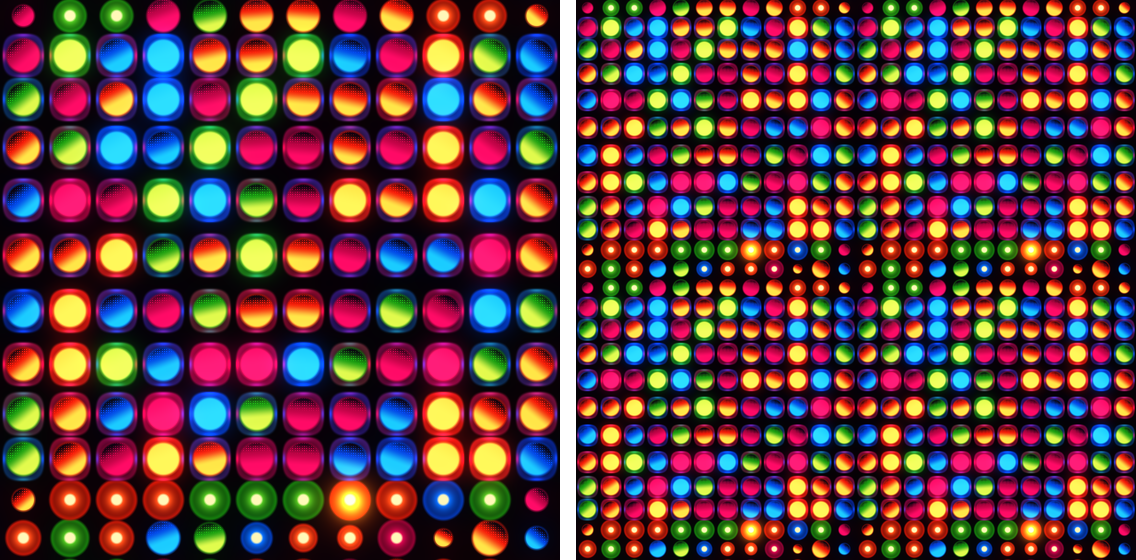
Left: one tile. Right: repeated 2 by 2.
Reproduce this pattern procedurally as a WebGL 2 fragment shader.

```glsl
#version 300 es
precision highp float;

uniform vec2 u_resolution;
out vec4 fragColor;

const float TAU = 6.28318;
const float COUNT = 12.0;

float hash(vec2 p) {
    return fract(sin(dot(p, vec2(127.1, 311.7))) * 43758.5453);
}

// Rows crowd together towards the top and bottom edges
float rowShift(float v) {
    return 0.031 * sin(TAU * (v - 0.03));
}

void pickColours(float pick, out vec3 deep, out vec3 hot) {
    deep = vec3(0.96, 0.1, 0.03);
    hot = vec3(1.0, 0.9, 0.28);
    if (pick > 0.38) { deep = vec3(0.1, 0.62, 0.06); hot = vec3(0.88, 0.98, 0.3); }
    if (pick > 0.61) { deep = vec3(0.0, 0.27, 0.9); hot = vec3(0.1, 0.8, 1.0); }
    if (pick > 0.83) { deep = vec3(0.72, 0.01, 0.26); hot = vec3(1.0, 0.04, 0.4); }
}

// Glass ball, dark above and bright below, with stipple in the shade
vec3 ballFace(vec2 q, float radius, vec2 lightDir, float heat, vec3 deep, vec3 hot) {
    float d = length(q) / radius;
    float t = 0.5 + 0.5 * dot(q, lightDir) / radius + heat;
    vec3 c = mix(vec3(0.03, 0.01, 0.05), deep, smoothstep(0.08, 0.48, t));
    c = mix(c, hot, smoothstep(0.4, 0.82, t));
    float dots = 1.0 - smoothstep(0.12, 0.32, length(fract(q * 20.0) - 0.5));
    c += deep * dots * 0.5 * smoothstep(0.0, 0.25, t) * (1.0 - smoothstep(0.3, 0.5, t));
    c = mix(c, hot + 0.12, 0.6 * smoothstep(0.9, 1.6, t));
    return mix(c, deep, 0.65 * smoothstep(0.84, 1.0, d));
}

// Flat disc with a small glowing core
vec3 discFace(vec2 q, float radius, vec3 deep, vec3 hot) {
    float r = length(q);
    vec3 c = deep * (0.55 + 0.2 * smoothstep(0.75, 0.95, r / radius));
    c += mix(deep, hot, 0.5) * exp(-r * r * 28.0) * 0.9;
    return mix(c, vec3(1.0, 0.97, 0.72), 1.0 - smoothstep(0.09, 0.15, r));
}

// Dim rounded housing with coloured glints on its four sides
vec3 housing(vec2 q, float d, vec2 id, float lit, vec3 deep) {
    vec3 navy = vec3(0.03, 0.1, 0.46);
    vec3 wine = vec3(0.4, 0.02, 0.2);
    vec3 tint = mix(navy, wine, smoothstep(0.35, 0.7, hash(id + 31.0)));
    tint = mix(tint, deep * 0.75, 0.2 + 0.65 * lit);
    vec3 c = tint * (0.45 + 0.5 * smoothstep(0.5, 0.9, d) + 0.25 * q.y);
    float side = id.x + step(0.0, q.x);
    vec3 sideColour = mix(vec3(0.05, 0.25, 0.95), vec3(0.95, 0.03, 0.25),
                          step(0.5, hash(vec2(mod(side, COUNT), id.y + 57.0))));
    vec2 a = abs(q);
    c += sideColour * 0.7 * exp(-pow((a.x - 0.43) * 18.0, 2.0) - a.y * a.y * 70.0);
    c += mix(deep, navy * 2.0, 0.45) * 0.7
         * exp(-pow((a.y - 0.45) * 18.0, 2.0) - a.x * a.x * 45.0);
    return c * (1.0 - 0.5 * smoothstep(0.88, 1.0, d));
}

void main() {
    vec2 uv = gl_FragCoord.xy / u_resolution;
    float soft = 0.015 + COUNT / min(u_resolution.x, u_resolution.y);

    // Invert the row spacing to find the nearest cell
    float v = uv.y;
    for (int i = 0; i < 4; i++) v = uv.y + rowShift(v);
    vec2 base = floor(vec2(uv.x, v) * COUNT);

    vec3 colour = vec3(0.008, 0.0, 0.02);
    vec3 glow = vec3(0.0);
    for (int j = -1; j <= 1; j++) {
        for (int i = -1; i <= 1; i++) {
            vec2 cell = base + vec2(i, j);
            vec2 centre = (cell + 0.5) / COUNT;
            centre.y -= rowShift(centre.y);
            vec2 q = (uv - centre) * COUNT;
            vec2 id = mod(cell, COUNT);
            float offAxis = abs(id.x - 5.5);
            float size = hash(id + 17.0);

            vec3 deep, hot;
            pickColours(hash(id + 3.0), deep, hot);
            bool lamp = id.y > 1.5 && id.y < 10.5;
            float lit = lamp && offAxis < 5.0 ? step(0.62, size) : 0.0;
            float heat = lit * 0.9 + 0.2 * hash(id + 43.0);
            vec2 lightDir = normalize(vec2((5.5 - id.x) * 0.13, -0.85));

            // Edge rows hold loose balls and discs of mixed size
            bool disc = false;
            float radius = 0.37;
            if (id.y < 0.5) {
                radius = mix(0.2, 0.42, sqrt(size));
                disc = hash(id + 71.0) > 0.55;
            } else if (id.y < 1.5) {
                disc = offAxis < 5.0;
                radius = disc ? 0.44 : 0.25;
            } else if (!lamp) {
                disc = offAxis > 3.0 && offAxis < 5.0;
                radius = offAxis > 5.0 ? 0.24 : 0.36;
            }

            if (lamp) {
                vec2 a = abs(q) / vec2(0.48, 0.51);
                float d = pow(dot(a * a, a) + 0.0001, 0.3333);
                float cover = 1.0 - smoothstep(1.0 - 4.0 * soft, 1.0, d);
                colour = mix(colour, housing(q, d, id, lit, deep), cover);
            }
            vec3 face = disc ? discFace(q, radius, deep, hot)
                             : ballFace(q, radius, lightDir, heat, deep, hot);
            float inside = 1.0 - smoothstep(radius - soft, radius + soft, length(q));
            colour = mix(colour, face, inside);
            glow += deep * (0.06 + 0.4 * lit) * exp(-dot(q, q) * 4.5) * (1.0 - inside);
        }
    }

    // One warm flare between two discs
    float flare = length(uv - vec2(0.627, 0.104));
    glow += vec3(1.0, 0.75, 0.15) * 1.3 * exp(-flare * flare * 1600.0);
    glow += vec3(0.9, 0.25, 0.02) * 0.4 * exp(-flare * flare * 350.0);
    fragColor = vec4(min(colour + glow, 1.0), 1.0);
}
```
